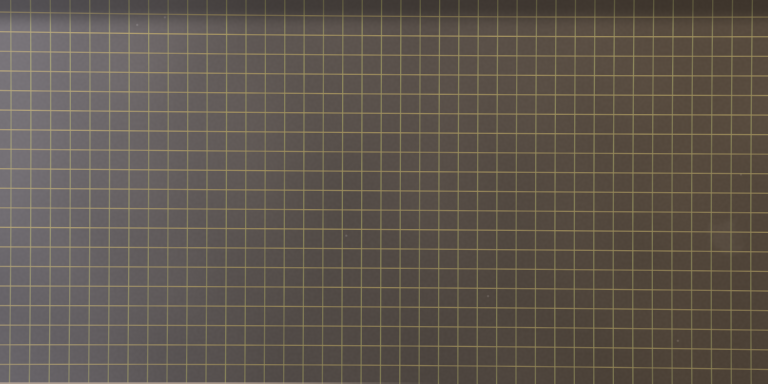
This pattern is drawn by a Shadertoy shader. Its source:

```glsl
// Dark grey board ruled with a thin, slightly bowed yellow grid under uneven light.

const vec2 PITCH = vec2(0.02513, 0.0252);   // cell size, in canvas widths
const float LINE_WIDTH = 0.0017;
const float BOW = 0.038;                    // lens-like bending of the ruling

float hash11(float n) {
    return fract(sin(n * 127.1) * 4375.85);
}

vec2 gradientAt(vec2 cell) {
    float angle = 6.2832 * fract(sin(dot(cell, vec2(127.1, 311.7))) * 4375.85);
    return vec2(cos(angle), sin(angle));
}

float gradientNoise(vec2 p) {
    vec2 i = floor(p), f = fract(p);
    vec2 u = f * f * f * (f * (f * 6.0 - 15.0) + 10.0);
    vec2 e = vec2(1.0, 0.0);
    float low = mix(dot(gradientAt(i), f), dot(gradientAt(i + e), f - e), u.x);
    float high = mix(dot(gradientAt(i + e.yx), f - e.yx),
                     dot(gradientAt(i + e.xx), f - e.xx), u.x);
    return mix(low, high, u.y);
}

// Exact share of a pixel covered by a line at distance d
float lineCoverage(float d, float width, float pixel) {
    float h = 0.5 * width;
    return max(min(d + 0.5 * pixel, h) - max(d - 0.5 * pixel, -h), 0.0) / pixel;
}

// Bowed and tilted grid coordinates; lines lie on whole numbers
vec2 gridCoords(vec2 p) {
    vec2 q = p * (1.0 - BOW * dot(p, p));
    q += vec2(0.0039 - 0.003 * p.y, 0.0065 * p.x - 0.0016);
    return q / PITCH;
}

// Coverage of one family of lines, with worn stretches and uneven strength
float ruledLine(float coord, float along, float pitch, float pixel, float seed) {
    float id = floor(coord + 0.5);
    float cover = lineCoverage(abs(coord - id) * pitch, LINE_WIDTH, pixel);
    float wear = gradientNoise(vec2(along * 0.7, id * 3.7 + seed));
    return cover * clamp(0.80 + 0.16 * (hash11(id + seed) - 0.5) + 0.22 * wear, 0.0, 1.0);
}

// Cool light at the left falling to warm shade at the right
vec3 boardColor(vec2 uv, vec2 p) {
    vec3 cool = vec3(0.435, 0.420, 0.440);
    vec3 middle = vec3(0.327, 0.297, 0.278);
    vec3 warm = vec3(0.318, 0.272, 0.226);
    vec3 color = mix(cool, middle, smoothstep(-0.05, 0.48, uv.x));
    color = mix(color, warm, smoothstep(0.4, 0.95, uv.x));
    color *= mix(0.94, 1.09, smoothstep(0.0, 0.9, uv.y));
    return color * (1.0 + 0.05 * gradientNoise(p * 9.0));
}

// Faint chalky rub with a soft ragged edge
float smudge(vec2 p, vec2 center, float radius) {
    float ragged = 0.5 * gradientNoise(p * 60.0);
    return 1.0 - smoothstep(0.3, 1.0, length(p - center) / radius + ragged);
}

// Sparse pale dust, one candidate per cell
float dust(vec2 p, float pixel) {
    vec2 q = p * 24.0;
    vec2 cell = floor(q);
    float chance = hash11(dot(cell, vec2(1.0, 57.0)) + 5.0);
    vec2 offset = 0.35 * gradientAt(cell + 19.0);
    float d = length(fract(q) - 0.5 - offset) / 24.0;
    return step(0.965, chance) * (1.0 - smoothstep(0.0, 0.0012 + pixel, d));
}

void mainImage(out vec4 fragColor, in vec2 fragCoord) {
    vec2 uv = fragCoord / iResolution.xy;
    vec2 p = (fragCoord - 0.5 * iResolution.xy) / iResolution.x;
    float pixel = 1.0 / iResolution.x;

    // Board surface with grain and marks
    vec3 color = boardColor(uv, p);
    color += 0.012 * gradientNoise(p * 230.0);
    color += 0.025 * smudge(p, vec2(0.445, -0.06), 0.03);
    color += 0.10 * dust(p, pixel);

    // Ruling: greenish verticals, warmer horizontals
    vec2 grid = gridCoords(p);
    float vertical = ruledLine(grid.x, grid.y, PITCH.x, pixel, 3.0);
    float horizontal = ruledLine(grid.y, grid.x, PITCH.y, pixel, 71.0);
    float light = mix(0.92, 1.04, uv.y) * mix(1.03, 0.95, uv.x);
    vec3 pale = vec3(0.10, 0.11, 0.17) * (1.0 - smoothstep(0.0, 0.35, uv.x));
    vec3 verticalInk = vec3(0.565, 0.545, 0.365) + 0.6 * pale;
    vec3 horizontalInk = vec3(0.635, 0.565, 0.370) + 0.6 * pale;
    color = mix(color, verticalInk * light, vertical);
    color = mix(color, horizontalInk * light, horizontal);

    // Shadow along the top and pale rim at the lower left
    color *= mix(1.0, 0.70, smoothstep(0.92, 0.985, uv.y));
    float rim = 1.0 - smoothstep(0.003, 0.003 + 1.0 / iResolution.y, uv.y);
    rim *= 1.0 - smoothstep(0.25, 0.6, uv.x);
    color = mix(color, vec3(0.72, 0.65, 0.60), 0.8 * rim);

    fragColor = vec4(color, 1.0);
}
```
